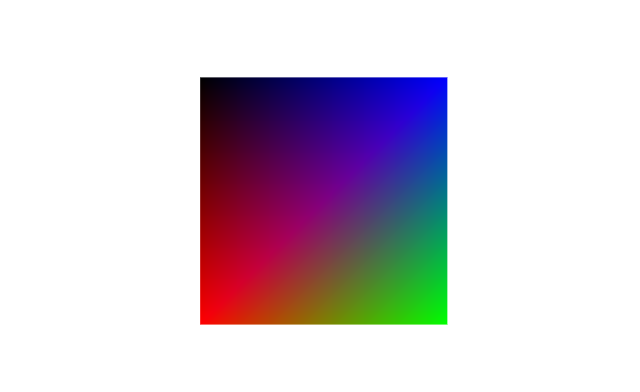
Give the GLSL for this background, as a WebGL 2 fragment shader.

```glsl
#version 300 es
precision highp float;

uniform vec2 u_resolution;
out vec4 fragColor;

// Signed distance to an axis-aligned box centred on the origin
float boxDistance(vec2 p, vec2 halfSize) {
    vec2 d = abs(p) - halfSize;
    return length(max(d, 0.0)) + min(max(d.x, d.y), 0.0);
}

// Two triangles sharing the red-blue diagonal: black top left, green bottom right
vec3 cornerBlend(vec2 uv) {
    float beyondDiagonal = max(uv.x + uv.y - 1.0, 0.0);
    return vec3(uv.y - beyondDiagonal, beyondDiagonal, uv.x - beyondDiagonal);
}

void main() {
    // Position in units of canvas height, relative to the square's centre
    vec2 p = (gl_FragCoord.xy - 0.5 * u_resolution) / u_resolution.y - vec2(0.0096, -0.0127);
    float halfSide = 0.3153;
    float pixel = 1.0 / u_resolution.y;

    // Square coordinates run right and down from the top left corner
    vec2 uv = clamp(vec2(p.x, -p.y) / (2.0 * halfSide) + 0.5, 0.0, 1.0);

    // Gradient square with a smooth edge on white
    float coverage = clamp(0.5 - boxDistance(p, vec2(halfSide)) / pixel, 0.0, 1.0);
    fragColor = vec4(mix(vec3(1.0), cornerBlend(uv), coverage), 1.0);
}
```
